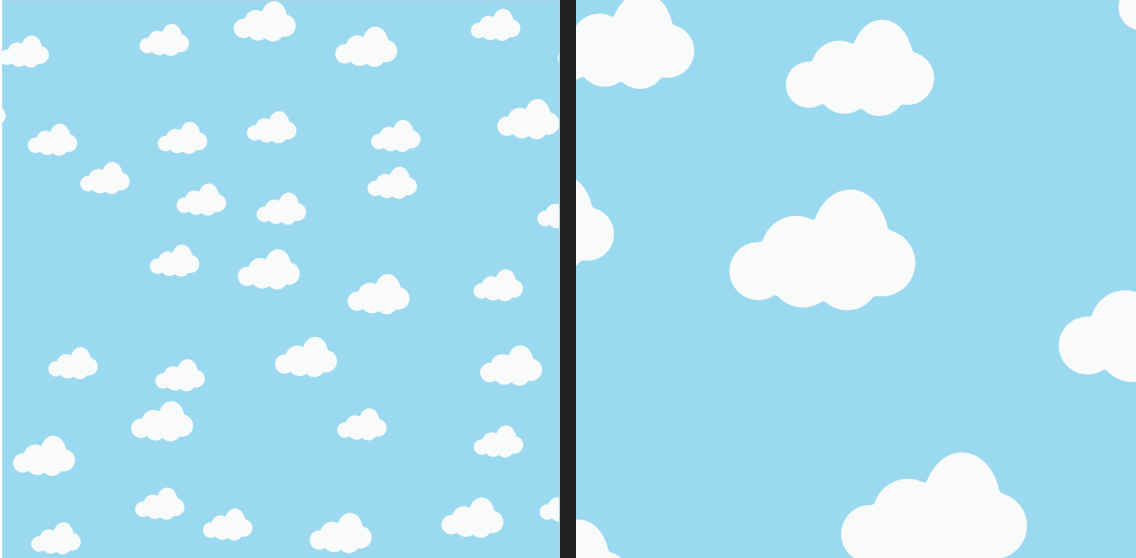
Left: the whole. Right: its middle third, enlarged.
This pattern is drawn by a Shadertoy shader. Its source:

```glsl
const vec3 SKY = vec3(0.602, 0.852, 0.941);
const vec3 CLOUD = vec3(0.977, 0.983, 0.985);
const vec3 RIM = vec3(0.68, 0.84, 0.90);

const vec2 GRID = vec2(5.0, 7.0);
const float SMALL_WIDTH = 0.0885;
const float LARGE_WIDTH = 0.111;
const float LARGE_SHARE = 0.32;
const float EMPTY_SHARE = 0.06;

float hash(vec2 p) {
    return fract(sin(dot(p, vec2(127.1, 311.7))) * 43758.5453);
}

float circle(vec2 p, vec2 center, float radius) {
    return length(p - center) - radius;
}

// Union with slightly softened notches
float softMin(float a, float b, float k) {
    float h = max(k - abs(a - b), 0.0) / k;
    return min(a, b) - 0.25 * k * h * h;
}

// Cloud of unit width: puffs around a tall peak right of the middle
float cloudDistance(vec2 p) {
    const float SOFT = 0.02;
    float peak = softMin(circle(p, vec2(0.150, 0.178), 0.150),
                         circle(p, vec2(0.148, 0.080), 0.208), 0.06);
    float shoulders = softMin(circle(p, vec2(-0.344, -0.109), 0.156),
                              circle(p, vec2(-0.141, 0.000), 0.188), SOFT);
    float base = softMin(circle(p, vec2(-0.105, -0.125), 0.180),
                         circle(p, vec2(0.133, -0.148), 0.172), SOFT);
    float right = circle(p, vec2(0.320, -0.065), 0.180);
    return softMin(softMin(peak, right, SOFT), softMin(shoulders, base, SOFT), SOFT);
}

// One cloud per jittered cell, with each row shifted sideways
float cloudField(vec2 uv) {
    vec2 p = uv * GRID;
    float row = floor(p.y);
    p.x += 0.55 * (hash(vec2(row, 8.3)) - 0.5);
    vec2 cell = floor(p);

    if (hash(cell + 41.7) < EMPTY_SHARE) return 1.0;
    float width = hash(cell + 17.3) < LARGE_SHARE ? LARGE_WIDTH : SMALL_WIDTH;

    // Jitter only as far as the cloud stays inside its cell
    vec2 room = 1.0 / GRID - width * vec2(1.04, 0.68);
    vec2 jitter = vec2(hash(cell + 3.1), hash(cell + 29.9)) - 0.5;
    vec2 local = (p - cell - 0.5) / GRID - jitter * room;
    return cloudDistance(local / width) * width;
}

float coverage(float dist, float pixel) {
    return 1.0 - smoothstep(-0.75 * pixel, 0.75 * pixel, dist);
}

void mainImage(out vec4 fragColor, in vec2 fragCoord) {
    float pixel = 1.0 / iResolution.y;
    vec2 uv = fragCoord * pixel;
    vec2 size = iResolution.xy * pixel;

    vec3 color = mix(SKY, CLOUD, coverage(cloudField(uv), pixel));

    // Thin dull rim at the top and right, pale strip at the left
    float rimDistance = min(size.x - uv.x, size.y - uv.y) - 0.0018;
    color = mix(color, RIM, coverage(rimDistance, pixel));
    color = mix(color, CLOUD, coverage(uv.x - 0.0039, pixel));

    fragColor = vec4(color, 1.0);
}
```
